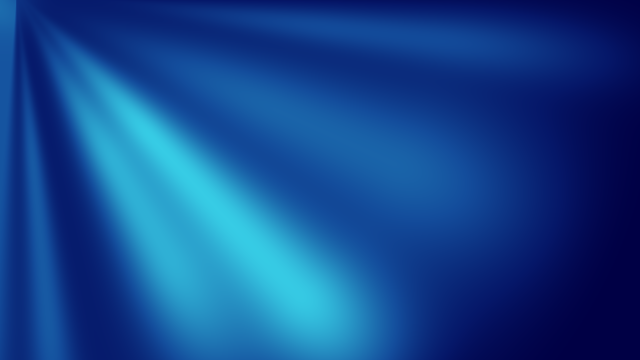
Give the GLSL for this background, as a Shadertoy shader.

```glsl
// Soft cyan and blue light rays fanning out from the top left over deep navy.

// Positions and radii are in canvas heights, angles in degrees below horizontal.
const vec2 APEX = vec2(0.046, 1.023);
const float MAX_ANGLE = 95.0;
const float AMBIENT = 0.10;
const vec2 AMBIENT_FADE = vec2(1.15, 1.85);
const vec2 TOP_SHADE = vec2(-2.0, 6.0);
const vec2 CORNER = vec2(0.01, 1.0);
const float CORNER_RADIUS = 0.08;
const float CORNER_GLOW = 0.12;

// Colour ramp, indexed by light level
const vec3 ABYSS = vec3(0.00, 0.00, 0.27);
const vec3 NAVY  = vec3(0.02, 0.09, 0.41);
const vec3 OCEAN = vec3(0.075, 0.30, 0.61);
const vec3 CYAN  = vec3(0.22, 0.82, 0.91);
const vec3 LEVELS = vec3(0.09, 0.30, 0.82);

// Ray shape: centre angle, angular width, strength
const int RAY_COUNT = 7;
const vec3 RAY_SHAPE[RAY_COUNT] = vec3[](
    vec3(47.0,  8.0, 0.64),
    vec3(61.0,  7.5, 0.55),
    vec3(24.0,  8.0, 0.20),
    vec3( 6.5,  3.5, 0.17),
    vec3(84.5,  3.5, 0.25),
    vec3(95.0,  4.0, 0.23),
    vec3(30.0, 18.0, 0.10)
);

// Ray reach: radii where it starts, is full, begins to fade, ends
const vec4 RAY_REACH[RAY_COUNT] = vec4[](
    vec4( 0.0, 0.55, 1.15, 1.65),
    vec4( 0.0, 0.55, 0.85, 1.45),
    vec4( 0.1, 0.80, 1.15, 1.85),
    vec4( 0.2, 0.90, 1.20, 2.00),
    vec4( 0.0, 0.50, 0.90, 1.60),
    vec4(-0.1, 0.10, 0.90, 1.60),
    vec4( 0.0, 0.60, 1.15, 1.85)
);

float gaussian(float x) {
    return exp(-x * x);
}

float rayLight(vec3 shape, vec4 reach, float angle, float radius) {
    float across = gaussian((angle - shape.x) / shape.y);
    float along = smoothstep(reach.x, reach.y, radius)
                * (1.0 - smoothstep(reach.z, reach.w, radius));
    return shape.z * across * along;
}

vec3 colourRamp(float light) {
    vec3 colour = mix(ABYSS, NAVY, clamp(light / LEVELS.x, 0.0, 1.0));
    colour = mix(colour, OCEAN,
                 clamp((light - LEVELS.x) / (LEVELS.y - LEVELS.x), 0.0, 1.0));
    return mix(colour, CYAN,
               clamp((light - LEVELS.y) / (LEVELS.z - LEVELS.y), 0.0, 1.0));
}

void mainImage(out vec4 fragColor, in vec2 fragCoord) {
    vec2 p = fragCoord / iResolution.y;

    // Polar coordinates around the apex
    vec2 toPoint = p - APEX;
    float radius = length(toPoint);
    float angle = min(degrees(atan(-toPoint.y, toPoint.x)), MAX_ANGLE);

    // Ambient light and the glow in the corner
    float light = AMBIENT
                * (1.0 - smoothstep(AMBIENT_FADE.x, AMBIENT_FADE.y, radius))
                * smoothstep(TOP_SHADE.x, TOP_SHADE.y, angle);
    light += CORNER_GLOW * gaussian(length(p - CORNER) / CORNER_RADIUS);

    // Fan of rays
    for (int i = 0; i < RAY_COUNT; i++) {
        light += rayLight(RAY_SHAPE[i], RAY_REACH[i], angle, radius);
    }

    fragColor = vec4(colourRamp(light), 1.0);
}
```
